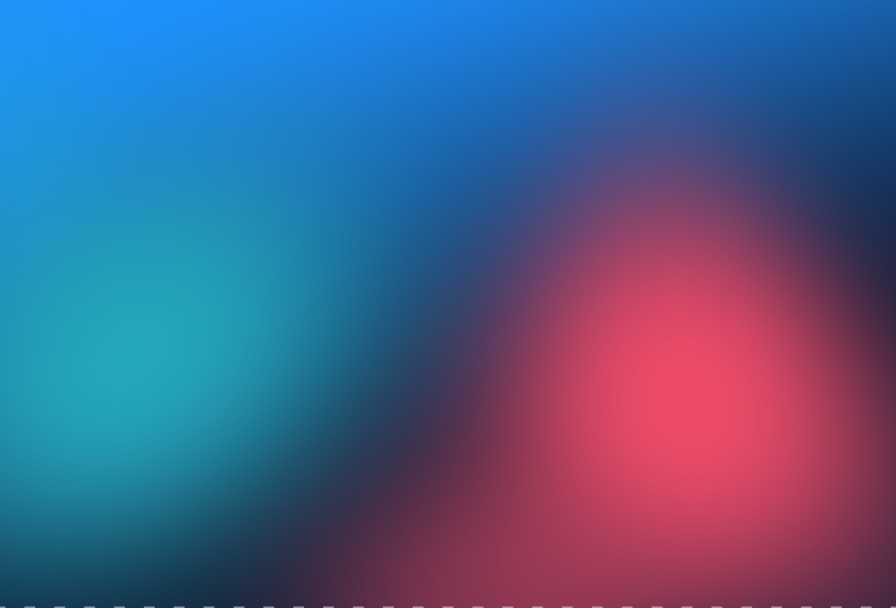
Give the GLSL for this background, as a Shadertoy shader.

```glsl
// Soft blurred gradient: blue light from above, a teal glow at left and a coral glow at right over navy.

const float ASPECT = 512.0 / 348.0;

const vec3 NAVY  = vec3(0.06, 0.11, 0.20);
const vec3 BLUE  = vec3(0.12, 0.57, 1.00);
const vec3 AZURE = vec3(0.13, 0.61, 0.86);
const vec3 TEAL  = vec3(0.14, 0.65, 0.73);
const vec3 CORAL = vec3(0.93, 0.295, 0.41);
const vec3 PALE  = vec3(0.80, 0.82, 0.85);

// Elliptical glow with a flat core: 1 at the centre, fading smoothly to 0.
float glow(vec2 p, vec2 centre, vec2 radius) {
    float r = length((p - centre) / radius);
    return exp(-pow(r, 2.5));
}

// Glow sheared so that its long axis climbs to the right.
float slantedGlow(vec2 p, vec2 centre, vec2 radius, float slope) {
    vec2 sheared = p - vec2(0.0, slope * (p.x - centre.x));
    return glow(sheared, centre, radius);
}

// Pear-shaped glow: it narrows and leans left as it rises.
float pearGlow(vec2 p, vec2 centre, vec2 radius) {
    float rise = p.y - centre.y;
    vec2 leaning = vec2(centre.x - 0.10 * rise, centre.y);
    float width = max(radius.x - 0.24 * rise, 0.05);
    return glow(p, leaning, vec2(width, radius.y));
}

// Light that fades along a line tilted down and to the right.
float skyLight(vec2 uv) {
    float depth = (1.0 - uv.y) + 0.5 * uv.x;
    return 1.0 - smoothstep(0.03, 1.10, depth);
}

// Thin dashed rule along the lower edge.
float dashedEdge(vec2 uv, float count, float thickness, vec2 pixel) {
    float dash = abs(fract(uv.x * count) - 0.5);
    float soft = pixel.x * count;
    float gap = smoothstep(0.32 - soft, 0.32 + soft, dash);
    float rule = 1.0 - smoothstep(thickness - 0.5 * pixel.y, thickness + 0.5 * pixel.y, uv.y);
    return gap * rule;
}

void mainImage(out vec4 fragColor, in vec2 fragCoord) {
    vec2 uv = fragCoord / iResolution.xy;
    vec2 p = uv * vec2(ASPECT, 1.0);

    // Blue sky over navy
    vec3 color = mix(NAVY, BLUE, skyLight(uv));

    // Cool glows on the left
    color = mix(color, AZURE, 0.5 * glow(p, vec2(0.0, 0.74), vec2(0.17, 0.26)));
    color = mix(color, TEAL, slantedGlow(p, vec2(0.215, 0.415), vec2(0.39, 0.335), 0.25));

    // Warm glows: a low lobe, then the main body
    color = mix(color, CORAL, 0.45 * glow(p, vec2(0.80, 0.0), vec2(0.30, 0.22)));
    color = mix(color, CORAL, pearGlow(p, vec2(1.13, 0.34), vec2(0.335, 0.37)));

    // Lower edge
    color = mix(color, PALE, 0.6 * dashedEdge(uv, 30.0, 0.0025, 1.0 / iResolution.xy));

    fragColor = vec4(color, 1.0);
}
```
